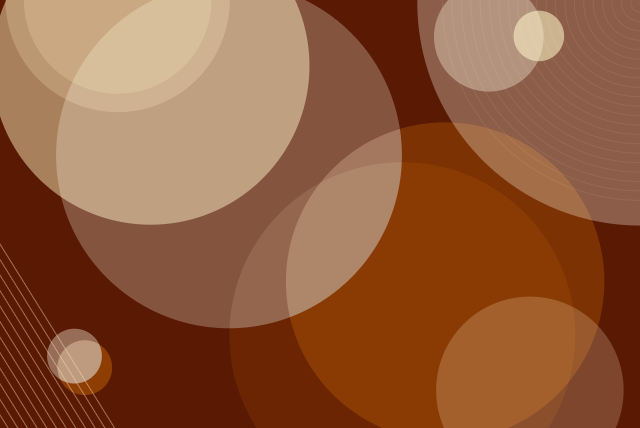
A WebGL 1 fragment shader for this background:

```glsl
precision highp float;

uniform vec2 u_resolution;

const vec3 MAROON = vec3(0.353, 0.098, 0.012);
const vec3 TAN = vec3(0.66, 0.50, 0.36);
const vec3 SAND = vec3(0.92, 0.82, 0.65);
const vec3 AMBER = vec3(0.90, 0.49, 0.01);
const vec3 CREAM = vec3(1.0, 0.90, 0.75);
const vec3 IVORY = vec3(1.0, 0.99, 0.91);
const vec3 BUTTER = vec3(0.99, 0.95, 0.78);

// Smooth coverage of a disc
float disc(vec2 p, vec2 center, float radius, float pixel) {
    float d = length(p - center) - radius;
    return clamp(0.5 - d / pixel, 0.0, 1.0);
}

// Coverage of thin strokes repeated along a coordinate
float strokes(float coord, float spacing, float width, float pixel) {
    float d = abs(fract(coord / spacing + 0.5) - 0.5) * spacing;
    float drawn = max(width, pixel);
    float cover = clamp(0.5 + (0.5 * drawn - d) / pixel, 0.0, 1.0);
    return cover * width / drawn;
}

// Concentric rings kept inside an outer radius
float rings(vec2 p, vec2 center, float outer, float spacing, float pixel) {
    float r = length(p - center);
    return strokes(r, spacing, 0.002, pixel) * step(r, outer);
}

// Parallel diagonals on the lower side of a limit
float diagonals(vec2 p, vec2 normal, float limit, float spacing, float pixel) {
    float d = dot(p, normal) - limit;
    return strokes(d, spacing, 0.0017, pixel) * step(d, 0.5 * spacing);
}

// Amber glass that turns creamy above a pale disc
vec3 amberGlass(vec3 base, float cover, float pale, float opacity) {
    return mix(base, mix(AMBER, CREAM, pale), cover * opacity);
}

void main() {
    vec2 p = gl_FragCoord.xy / u_resolution.y;
    float pixel = 1.0 / u_resolution.y;
    vec3 color = MAROON;

    // Upper left sun
    vec2 sun = vec2(0.275, 1.0);
    color = mix(color, TAN, disc(p, vec2(0.352, 0.846), 0.371, pixel));
    color = mix(color, SAND, 0.3 * disc(p, sun, 0.262, pixel));
    color = mix(color, SAND, 0.3 * disc(p, sun, 0.219, pixel));

    // Large pale veil
    float veil = disc(p, vec2(0.535, 0.637), 0.404, pixel);
    color = mix(color, IVORY, 0.26 * veil);

    // Amber pair and the small disc over it
    float lower = disc(p, vec2(0.940, 0.217), 0.404, pixel);
    float upper = disc(p, vec2(1.040, 0.342), 0.372, pixel);
    color = amberGlass(color, upper, veil, 0.25);
    color = amberGlass(color, lower, veil, 0.12);
    color = mix(color, CREAM, 0.22 * disc(p, vec2(1.238, 0.088), 0.219, pixel));

    // Ringed corner with two bright discs
    vec2 corner = vec2(1.496, 0.994);
    color = mix(color, IVORY, 0.30 * disc(p, corner, 0.521, pixel));
    color = mix(color, IVORY, 0.34 * disc(p, vec2(1.142, 0.914), 0.128, pixel));
    color = mix(color, SAND, 0.12 * rings(p, corner, 0.480, 0.022, pixel));
    color = mix(color, BUTTER, 0.58 * disc(p, vec2(1.259, 0.916), 0.059, pixel));

    // Small overlapping pair
    float pearl = disc(p, vec2(0.174, 0.168), 0.064, pixel);
    float bead = disc(p, vec2(0.198, 0.141), 0.064, pixel);
    color = mix(color, IVORY, 0.37 * pearl);
    color = amberGlass(color, bead, pearl, 0.37);

    // Fine lines in the lower left
    float lines = diagonals(p, vec2(0.849, 0.529), 0.2273, 0.0192, pixel);
    color = mix(color, CREAM, 0.6 * lines);

    gl_FragColor = vec4(color, 1.0);
}
```
